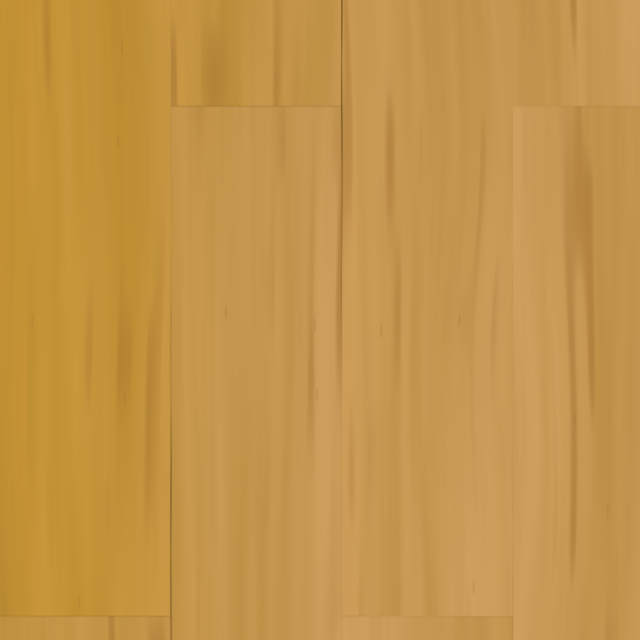
This texture is drawn by a WebGL 2 fragment shader. Its source:

```glsl
#version 300 es
precision highp float;

uniform vec2 u_resolution;
out vec4 outColor;

// Board layout, in canvas units
const float BOARD_WIDTH = 0.267;
const float BOARD_LENGTH = 1.2;
const float EVEN_END = 0.037;
const float ODD_END = 0.834;
const float BOARD_CONTRAST = 0.75;

// Joints
const float SEAM_HALF_WIDTH = 0.0011;
const float END_HALF_WIDTH = 0.0016;
const float END_STRENGTH = 0.13;

// Grain
const float BAND_AMOUNT = 0.075;
const float GRAIN_AMOUNT = 0.045;
const float FIBRE_AMOUNT = 0.022;
const float STREAK_AMOUNT = 0.55;
const float FLECK_AMOUNT = 0.3;
const vec2 FLECK_GRID = vec2(13.0, 7.0);

// Colours
const vec3 GOLD = vec3(0.758, 0.568, 0.215);
const vec3 TAN = vec3(0.772, 0.594, 0.335);
const vec3 STREAK_BROWN = vec3(0.64, 0.445, 0.19);
const vec3 SEAM_BROWN = vec3(0.40, 0.28, 0.10);

float hash(vec2 p) {
    return fract(sin(dot(p, vec2(127.1, 311.7))) * 43758.5453);
}

float noise(vec2 p) {
    vec2 i = floor(p), f = fract(p);
    f = f * f * (3.0 - 2.0 * f);
    return mix(mix(hash(i), hash(i + vec2(1, 0)), f.x),
               mix(hash(i + vec2(0, 1)), hash(i + vec2(1, 1)), f.x), f.y);
}

// Coverage of a soft line at distance d
float line(float d, float halfWidth, float pixel) {
    return 1.0 - smoothstep(halfWidth - pixel, halfWidth + pixel, abs(d));
}

// Sparse short marks lying along the grain
float flecks(vec2 p) {
    vec2 cell = floor(p * FLECK_GRID);
    vec2 center = 0.3 + 0.4 * vec2(hash(cell + 3.1), hash(cell + 7.7));
    vec2 d = (fract(p * FLECK_GRID) - center) / vec2(0.035, 0.12);
    return step(0.83, hash(cell + 11.3)) * (1.0 - smoothstep(0.2, 1.0, length(d)));
}

void main() {
    vec2 uv = gl_FragCoord.xy / u_resolution;
    vec2 pixel = 1.0 / u_resolution;

    // Staggered boards
    float column = floor(uv.x / BOARD_WIDTH);
    float odd = mod(column, 2.0);
    float along = (uv.y - mix(EVEN_END, ODD_END, odd)) / BOARD_LENGTH;
    float row = floor(along);
    vec2 boardOffset = 17.0 * vec2(hash(vec2(column, row)), hash(vec2(row, column) + 5.0));

    // Grain coordinates with a gentle sideways drift
    float drift = 0.022 * (noise(vec2(uv.x * 5.0, uv.y * 2.6) + boardOffset) - 0.5);
    vec2 g = vec2(uv.x + drift, uv.y);
    float band = noise(g * vec2(16.0, 0.9) + boardOffset) - 0.5;
    float grain = noise(g * vec2(58.0, 2.2) + boardOffset) - 0.5;
    float fibre = noise(g * vec2(150.0, 5.0) + boardOffset) - 0.5;

    // Golden at the left, paler tan at the right
    float tone = 0.12 + 0.75 * smoothstep(0.0, 0.65, uv.x);
    tone += BOARD_CONTRAST * max(0.8 - uv.x, 0.0) * (mod(row, 2.0) - 0.5);
    tone += 0.5 * band + 0.25 * grain;
    vec3 color = mix(GOLD, TAN, clamp(tone, -0.1, 1.1));
    color *= 1.0 + BAND_AMOUNT * band + GRAIN_AMOUNT * grain + FIBRE_AMOUNT * fibre;

    // Darker streaks and flecks
    float streak = smoothstep(0.62, 0.98, noise(g * vec2(64.0, 4.0) + boardOffset + 31.0));
    streak *= smoothstep(0.4, 0.85, noise(g * vec2(9.0, 2.2) + boardOffset + 53.0));
    color = mix(color, STREAK_BROWN, STREAK_AMOUNT * streak);
    color = mix(color, STREAK_BROWN, FLECK_AMOUNT * flecks(g));

    // Long seams, open at alternate ends and closing toward the right
    float seam = round(uv.x / BOARD_WIDTH);
    float openEnd = mix(uv.y, 1.0 - uv.y, mod(seam, 2.0));
    float wear = 0.55 + 0.45 * noise(vec2(seam * 9.0, uv.y * 22.0));
    float seamStrength = mix(0.07, 0.9, smoothstep(0.35, 0.97, openEnd)) * wear;
    seamStrength *= step(0.5, seam) * mix(1.0, 0.12, smoothstep(0.55, 0.75, uv.x));
    float wobble = 0.0012 * (noise(vec2(seam, uv.y * 7.0)) - 0.5);
    float seamLine = line(uv.x - seam * BOARD_WIDTH + wobble, SEAM_HALF_WIDTH, pixel.x);
    color = mix(color, SEAM_BROWN, seamStrength * seamLine);

    // Faint butt ends
    float endDistance = (along - round(along)) * BOARD_LENGTH;
    float endFade = mix(1.0, 0.35, smoothstep(0.5, 0.6, uv.x));
    color = mix(color, SEAM_BROWN, END_STRENGTH * endFade * line(endDistance, END_HALF_WIDTH, pixel.y));

    outColor = vec4(color, 1.0);
}
```
